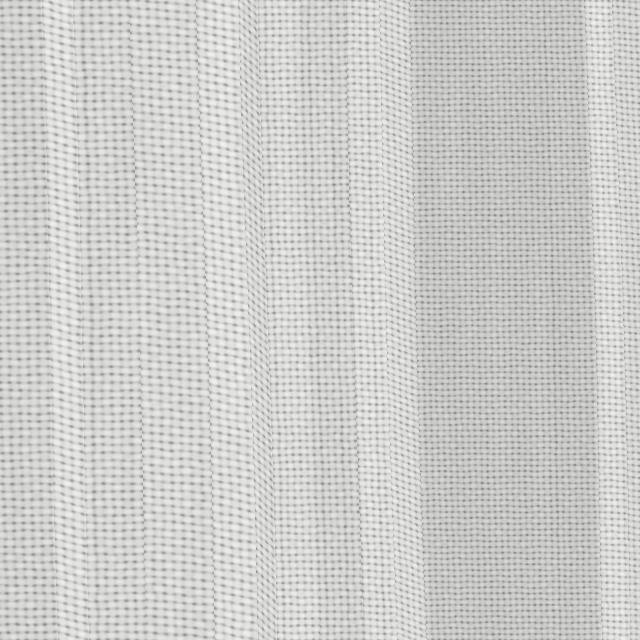
Give the GLSL for this texture, as a Shadertoy shader.

```glsl
const int PANELS = 13;
// Per fold panel: left edge, brightness, threads across and down, row slant
const float EDGE[PANELS] = float[](-1.0, 0.078, 0.127, 0.216, 0.322, 0.388, 0.418, 0.485, 0.553, 0.605, 0.652, 0.928, 0.972);
const float SHADE[PANELS] = float[](0.80, 0.85, 0.815, 0.825, 0.85, 0.82, 0.835, 0.81, 0.845, 0.83, 0.76, 0.85, 0.81);
const float COLUMNS[PANELS] = float[](68.0, 68.0, 68.0, 66.0, 70.0, 115.0, 90.0, 90.0, 92.0, 104.0, 104.0, 104.0, 108.0);
const float ROWS[PANELS] = float[](82.0, 82.0, 82.0, 80.0, 80.0, 84.0, 90.0, 90.0, 92.0, 98.0, 110.0, 100.0, 102.0);
const float SLANT[PANELS] = float[](0.0, 0.25, 0.0, 0.08, 0.18, 0.85, 0.0, 0.0, 0.05, 0.35, 0.0, 0.05, 0.1);

const vec3 CLOTH_TINT = vec3(1.0, 0.998, 0.992);
const float PI = 3.14159265;
const float FOLD_LEAN = 0.028;
const float FOLD_SOFTNESS = 0.012;
const float CREASE_WIDTH = 0.003;
const float CREASE_DEPTH = 0.022;
const float THREAD_LIGHT = 0.062;
const float HOLE_DEPTH = 0.165;
const float ROW_GROOVE = 0.07;
const float COLUMN_GROOVE = 0.042;
const float WEAVE_RELIEF = 0.015;
const float THREAD_WOBBLE = 0.2;

float hash(vec2 p) {
    vec3 q = fract(vec3(p.xyx) * 0.1031);
    q += dot(q, q.yzx + 33.33);
    return fract((q.x + q.y) * q.z);
}

float noise(vec2 p) {
    vec2 i = floor(p), f = fract(p);
    f = f * f * (3.0 - 2.0 * f);
    return mix(mix(hash(i), hash(i + vec2(1, 0)), f.x),
               mix(hash(i + vec2(0, 1)), hash(i + vec2(1, 1)), f.x), f.y);
}

// Brightness offset of a plain weave; holes lie at whole coordinates
float weave(vec2 p) {
    p += THREAD_WOBBLE * (vec2(noise(p * 0.6), noise(p * 0.6 + 41.7)) - 0.5);
    vec2 gap = 0.5 + 0.5 * cos(2.0 * PI * p);
    gap *= gap;
    float over = sin(PI * p.x) * sin(PI * p.y);
    vec2 knot = floor(p + 0.5);
    float wear = mix(0.55, 1.25, hash(knot));
    float darkColumn = step(0.9, hash(vec2(knot.x, 7.0)));

    // Holes are wider than tall
    float hole = pow(gap.x, 0.7) * pow(gap.y, 1.3);
    float light = THREAD_LIGHT + WEAVE_RELIEF * over;
    light -= HOLE_DEPTH * wear * hole;
    light -= ROW_GROOVE * gap.y * (1.0 + 0.5 * over);
    light -= COLUMN_GROOVE * gap.x * (1.0 - 0.5 * over + 0.7 * darkColumn);
    return light;
}

void mainImage(out vec4 fragColor, in vec2 fragCoord) {
    vec2 uv = fragCoord / iResolution.xy;

    // Folds lean and drift slightly along their length
    float x = uv.x + FOLD_LEAN * (uv.y - 0.5);
    x += 0.002 * sin(uv.y * 5.0 + uv.x * 9.0);

    // Blend the panel shading and find the panel under this point
    float shade = SHADE[0];
    float crease = 0.0;
    int panel = 0;
    for (int i = 1; i < PANELS; i++) {
        float d = x - EDGE[i];
        shade = mix(shade, SHADE[i], smoothstep(-FOLD_SOFTNESS, FOLD_SOFTNESS, d));
        float strength = hash(vec2(float(i), 3.0));
        crease += strength * exp(-d * d / (CREASE_WIDTH * CREASE_WIDTH));
        if (d > 0.0) panel = i;
    }

    // Thread coordinates inside the panel
    float start = max(EDGE[panel], 0.0);
    vec2 thread = vec2((x - start) * COLUMNS[panel],
                       (uv.y + SLANT[panel] * (x - start)) * ROWS[panel]);
    thread += vec2(37.0 * float(panel), 0.0);

    // Weave, creases, uneven cloth and fine fibre grain
    float tone = shade + weave(thread) - CREASE_DEPTH * crease;
    tone += 0.02 * (noise(uv * vec2(45.0, 4.0)) - 0.5);
    tone += 0.03 * (noise(thread * 2.3 + 11.0) - 0.5);
    fragColor = vec4(clamp(tone, 0.0, 1.0) * CLOTH_TINT, 1.0);
}
```
